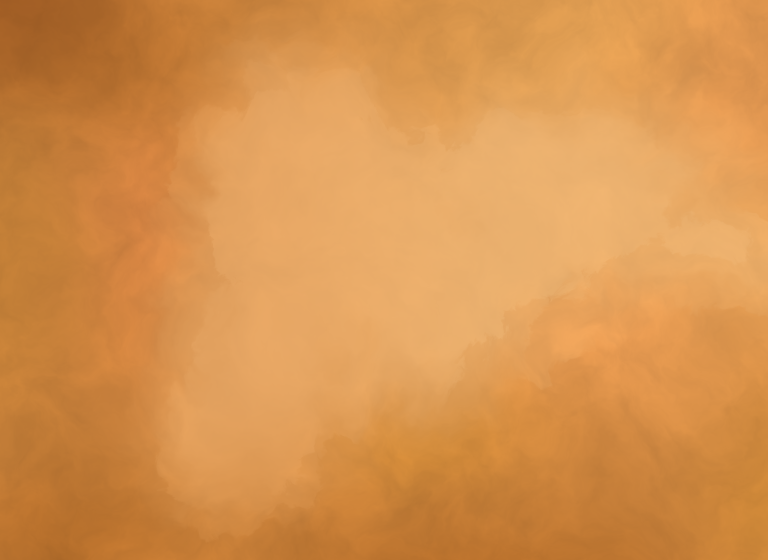
A WebGL 1 fragment shader for this background:

```glsl
precision highp float;
uniform vec2 u_resolution;

const vec3 OCHRE = vec3(0.80, 0.515, 0.235);
const vec3 UMBER = vec3(0.60, 0.34, 0.13);
const vec3 BRONZE = vec3(0.71, 0.43, 0.165);
const vec3 OLIVE = vec3(0.75, 0.49, 0.21);
const vec3 RUST = vec3(0.83, 0.51, 0.26);
const vec3 AMBER = vec3(0.89, 0.63, 0.33);
const vec3 CORAL = vec3(0.90, 0.60, 0.32);
const vec3 HONEY = vec3(0.83, 0.55, 0.22);
const vec3 PEACH = vec3(0.90, 0.645, 0.385);
const vec3 CREAM = vec3(0.925, 0.695, 0.435);
const vec3 APRICOT = vec3(0.87, 0.595, 0.32);

const float WARP = 0.12;
const float BILLOW = 0.13;
const float SOFT_EDGE = 0.11;
const float RIM_SHARE = 0.34;
const float RIM_STEP = 0.035;
const float MOTTLE = 0.15;
const float GRAIN = 0.085;

float hash(vec2 p) {
  return fract(sin(dot(p, vec2(127.1, 311.7))) * 43758.55);
}

float noise(vec2 p) {
  vec2 i = floor(p);
  vec2 f = fract(p);
  f = f * f * (3.0 - 2.0 * f);
  vec2 e = vec2(1.0, 0.0);
  return mix(mix(hash(i), hash(i + e), f.x),
             mix(hash(i + e.yx), hash(i + e.xx), f.x), f.y);
}

// Fractal noise centred on zero
float fbm(vec2 p) {
  float sum = 0.0;
  float amp = 0.5;
  for (int i = 0; i < 6; i++) {
    sum += amp * (noise(p) - 0.5);
    p = mat2(1.6, 1.2, -1.2, 1.6) * p + 7.3;
    amp *= 0.55;
  }
  return sum;
}

// Soft elliptical stain of colour
vec3 wash(vec3 base, vec3 tint, vec2 p, vec2 centre, vec2 radius, float amount) {
  vec2 q = (p - centre) / radius;
  return mix(base, tint, amount * exp(-dot(q, q)));
}

float ellipse(vec2 p, vec2 centre, vec2 radius) {
  return (length((p - centre) / radius) - 1.0) * min(radius.x, radius.y);
}

float smoothUnion(float a, float b, float k) {
  float h = max(k - abs(a - b), 0.0) / k;
  return min(a, b) - 0.25 * h * h * k;
}

float cloudDistance(vec2 p) {
  float d = ellipse(p, vec2(0.56, 0.60), vec2(0.22, 0.29));
  d = smoothUnion(d, ellipse(p, vec2(0.74, 0.49), vec2(0.27, 0.20)), 0.10);
  d = smoothUnion(d, ellipse(p, vec2(1.01, 0.645), vec2(0.30, 0.18)), 0.10);
  d = smoothUnion(d, ellipse(p, vec2(0.41, 0.22), vec2(0.16, 0.16)), 0.14);
  d = smoothUnion(d, ellipse(p, vec2(0.48, 0.38), vec2(0.15, 0.13)), 0.10);
  return smoothUnion(d, ellipse(p, vec2(1.30, 0.55), vec2(0.10, 0.07)), 0.10);
}

vec3 backdrop(vec2 p) {
  vec3 c = OCHRE;
  c = wash(c, AMBER, p, vec2(1.05, 0.92), vec2(0.42, 0.30), 0.95);
  c = wash(c, CORAL, p, vec2(1.34, 0.80), vec2(0.20, 0.35), 0.95);
  c = wash(c, AMBER, p, vec2(1.30, 0.50), vec2(0.24, 0.16), 0.90);
  c = wash(c, CORAL, p, vec2(1.13, 0.38), vec2(0.30, 0.18), 0.90);
  c = wash(c, RUST, p, vec2(0.24, 0.60), vec2(0.14, 0.28), 0.90);
  c = wash(c, OLIVE, p, vec2(0.0, 0.52), vec2(0.11, 0.28), 0.90);
  c = wash(c, HONEY, p, vec2(0.75, 0.22), vec2(0.20, 0.12), 0.80);
  c = wash(c, BRONZE, p, vec2(0.85, -0.04), vec2(0.42, 0.13), 0.90);
  c = wash(c, BRONZE, p, vec2(0.10, 0.03), vec2(0.22, 0.16), 0.90);
  c = wash(c, HONEY, p, vec2(1.37, 0.10), vec2(0.13, 0.20), 0.80);
  c = wash(c, BRONZE, p, vec2(0.15, 0.92), vec2(0.28, 0.16), 0.65);
  return wash(c, UMBER, p, vec2(0.0, 1.02), vec2(0.20, 0.18), 0.85);
}

void main() {
  vec2 p = gl_FragCoord.xy / u_resolution.y;
  p.x *= 1.3714 * u_resolution.y / u_resolution.x;
  vec2 drift = vec2(fbm(p * 5.0 + 3.1), fbm(p * 5.0 + 19.7));
  vec2 q = p + WARP * drift;
  float d = cloudDistance(q);
  float detail = fbm(p * 10.0 + drift * 1.5 + 41.0);

  // Overlapping torn layers, each rim fading in and out along its length
  float body = 1.0 - smoothstep(-SOFT_EDGE, SOFT_EDGE, d + 0.5 * BILLOW * detail);
  float rims = 0.0;
  for (int i = 0; i < 3; i++) {
    float layer = float(i);
    float torn = fbm(p * (9.0 + 3.0 * layer) + drift * 2.0 + 13.7 * layer);
    float blur = mix(0.006, 0.07, smoothstep(0.35, 0.7, noise(p * 7.0 + 31.0 * layer)));
    float offset = RIM_STEP * (layer - 1.0);
    rims += (1.0 - smoothstep(-blur, blur, d + BILLOW * torn + offset)) / 3.0;
  }
  float upperFade = 1.0 - 0.6 * smoothstep(0.68, 0.90, p.y);
  float cover = mix(body, rims, 2.0 * RIM_SHARE * upperFade);
  vec3 cloud = mix(PEACH, CREAM, smoothstep(0.38, 0.95, q.x));
  cloud = mix(cloud, APRICOT, 1.0 - smoothstep(0.08, 0.38, q.y));

  // Painterly mottling fades inside the cloud
  vec3 colour = mix(backdrop(q), cloud, cover);
  float stain = MOTTLE * detail + GRAIN * fbm(p * 30.0 + drift * 5.0);
  colour *= 1.0 + stain * mix(1.0, 0.28, body);
  gl_FragColor = vec4(colour, 1.0);
}
```
